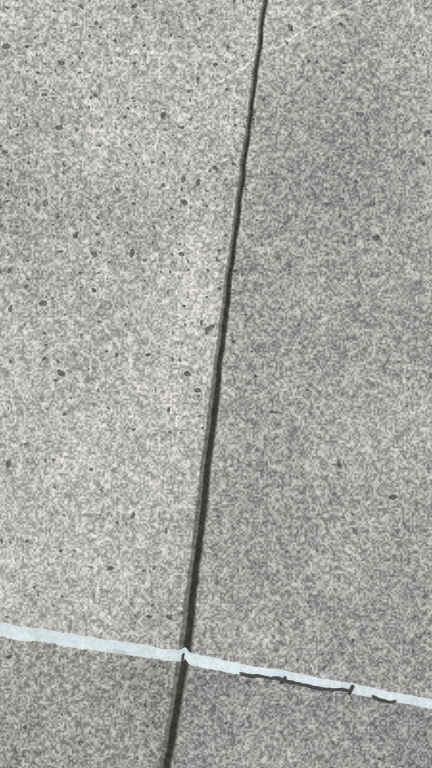
Reproduce this texture procedurally as a WebGL 2 fragment shader.

```glsl
#version 300 es
precision highp float;
// Weathered concrete slabs with a dark slanted joint and a worn white painted stripe.
uniform vec2 u_resolution;
out vec4 outColor;

#define GRAIN_SCALE 400.0
#define GRAIN_AMOUNT 0.46
#define SLAB_TONE 0.695
#define CONCRETE_TINT vec3(1.012, 1.003, 0.972)
#define JOINT_DARK vec3(0.20, 0.20, 0.19)
#define JOINT_BEVEL vec3(0.42, 0.42, 0.40)
#define PAINT vec3(0.84, 0.89, 0.90)
#define PIT_COLOR vec3(0.33, 0.34, 0.33)

float hash(vec2 p) {
    vec3 q = fract(p.xyx * vec3(0.1031, 0.1030, 0.0973));
    q += dot(q, q.yzx + 33.33);
    return fract((q.x + q.y) * q.z);
}

float noise(vec2 p) {
    vec2 i = floor(p), f = fract(p);
    f = f * f * (3.0 - 2.0 * f);
    return mix(mix(hash(i), hash(i + vec2(1, 0)), f.x),
               mix(hash(i + vec2(0, 1)), hash(i + vec2(1, 1)), f.x), f.y);
}

float fbm(vec2 p) {
    float sum = 0.0, amp = 0.5;
    for (int i = 0; i < 5; i++) {
        sum += amp * noise(p);
        p = mat2(1.6, 1.2, -1.2, 1.6) * p + 17.3;
        amp *= 0.5;
    }
    return sum;
}

// Soft elliptical stain
float blob(vec2 p, vec2 center, vec2 size) {
    vec2 d = (p - center) / size;
    return exp(-dot(d, d));
}

float segment(vec2 p, vec2 a, vec2 b) {
    vec2 ab = b - a, ap = p - a;
    return length(ap - ab * clamp(dot(ap, ab) / dot(ab, ab), 0.0, 1.0));
}

// Coverage of a line with half width w
float stroke(float d, float w, float aa) {
    return 1.0 - smoothstep(w - aa, w + aa, d);
}

// One jittered, irregular pit per grid cell
float pits(vec2 p, float scale, float density, float aa) {
    vec2 cell = floor(p * scale);
    vec2 jitter = vec2(hash(cell + 3.7), hash(cell + 41.2));
    vec2 d = fract(p * scale) - mix(vec2(0.3), vec2(0.7), jitter);
    float turn = 6.283 * hash(cell + 9.1);
    d = mat2(cos(turn), sin(turn), -sin(turn), cos(turn)) * d;
    d.y *= 1.6;
    float size = mix(0.09, 0.25, pow(hash(cell + 77.0), 2.0));
    float r = length(d) + 0.12 * (noise(p * scale * 6.0) - 0.5);
    return stroke(r, size, aa * scale) * step(hash(cell + 58.3), density);
}

void main() {
    vec2 p = gl_FragCoord.xy / u_resolution.y;
    float aa = 0.8 / u_resolution.y;
    float wobble = fbm(p * 38.0) - 0.5;

    // Joint and stripe positions
    float jointX = 0.2396 + (p.y - 0.14) * (p.y > 0.14 ? 0.1226 : 0.176)
                 - 0.002 * sin(3.14 * clamp((p.y - 0.14) / 0.86, 0.0, 1.0));
    float side = p.x - jointX - 0.004 * wobble;
    float stripeY = 0.1445 - (p.x - 0.234) * (p.x < 0.234 ? 0.152 : 0.187);
    float across = p.y - stripeY;
    float rightSlab = smoothstep(-0.01, 0.02, side);
    float below = smoothstep(0.004, -0.012, across);

    // Broad slab tones and stains
    float tone = SLAB_TONE - 0.035 * rightSlab - 0.085 * below * (1.0 - 0.3 * rightSlab);
    tone += 0.05 * blob(p, vec2(0.17, 0.78), vec2(0.06, 0.04));
    tone += 0.06 * blob(p, vec2(0.255, 0.65), vec2(0.035, 0.13));
    tone += 0.05 * blob(p, vec2(0.41, 0.615), vec2(0.03, 0.02));
    tone += 0.03 * blob(p, vec2(0.10, 0.28), vec2(0.16, 0.10));
    tone += 0.05 * blob(p, vec2(0.32, 0.165), vec2(0.05, 0.025));
    tone += 0.04 * blob(p, vec2(0.36, 0.95), vec2(0.06, 0.10));
    tone -= 0.05 * blob(p, vec2(0.48, 0.78), vec2(0.12, 0.09));
    tone -= 0.04 * blob(p, vec2(0.40, 0.26), vec2(0.16, 0.12));
    tone -= 0.03 * blob(p, vec2(0.07, 0.74), vec2(0.09, 0.07));
    tone += 0.14 * (fbm(p * vec2(9.0, 7.0) + 4.0) - 0.48);

    // Sandy grain
    float grain = 0.65 * noise(p * GRAIN_SCALE) + 0.35 * noise(p * GRAIN_SCALE * 0.47 + 31.0) - 0.5;
    tone += GRAIN_AMOUNT * grain;
    vec3 color = tone * mix(CONCRETE_TINT, vec3(1.0, 1.0, 0.985), rightSlab);

    // Pits crowd the upper left slab
    float crowd = mix(0.10, 0.34, smoothstep(0.35, 0.8, p.y)) * mix(1.0, 0.4, rightSlab);
    float pit = max(pits(p, 44.0, crowd * 0.7, aa), pits(p + 5.3, 85.0, crowd, aa));
    pit = max(pit, stroke(segment(p, vec2(0.269, 0.571), vec2(0.277, 0.575)), 0.0027, aa));
    pit = max(pit, stroke(segment(p, vec2(0.351, 0.464), vec2(0.367, 0.462)), 0.0013, aa));
    color = mix(color, PIT_COLOR + 0.2 * grain, 0.75 * pit);

    // Pale hairline cracks
    vec2 q = p + 0.008 * vec2(wobble, -wobble);
    float crack = min(segment(q, vec2(0.286, 0.893), vec2(0.336, 0.928)),
                      segment(q, vec2(0.336, 0.928), vec2(0.475, 1.0)));
    color += 0.13 * stroke(crack, 0.0016, aa);
    float faint = min(segment(q, vec2(0.15, 0.935), vec2(0.32, 0.926)),
                      segment(q, vec2(0.306, 0.89), vec2(0.292, 0.79)));
    color += 0.06 * stroke(faint, 0.0016, aa);

    // Recessed joint: grey bevel on the left, dark gap on the right
    float width = mix(0.0085, 0.0036, smoothstep(0.1, 0.95, p.y));
    color = mix(color, JOINT_BEVEL + 0.2 * grain, 0.9 * stroke(abs(side), width, aa * 1.5));
    float gap = abs(side - width * 0.25);
    color = mix(color, JOINT_DARK + 0.12 * grain, 0.9 * stroke(gap, width * 0.5, aa * 1.5));

    // Painted stripe with a small peak at the joint and a chipped lower edge
    float halfWidth = mix(0.0088, 0.0065, p.x / 0.5625);
    float ragged = across + 0.006 * wobble - 0.006 * blob(p, vec2(0.241, 0.15), vec2(0.004, 0.02));
    float paint = stroke(abs(ragged), halfWidth, aa);
    color = mix(color, PAINT + 0.10 * grain + 0.12 * wobble, paint);
    float worn = smoothstep(0.12, 0.25, p.x) * smoothstep(0.38, 0.52, noise(vec2(p.x * 34.0, 2.0)));
    float edge = abs(ragged + halfWidth * (0.75 + 0.8 * wobble));
    float chips = worn * stroke(edge, 0.0024, aa);
    chips = max(chips, stroke(segment(p, vec2(0.367, 0.112), vec2(0.371, 0.117)), 0.0025, aa));
    chips = max(chips, stroke(segment(p, vec2(0.455, 0.098), vec2(0.459, 0.106)), 0.0025, aa));
    chips = max(chips, stroke(abs(side + 0.001), 0.0016, aa) * paint * step(ragged, 0.0));
    color = mix(color, JOINT_DARK, 0.85 * chips);

    outColor = vec4(clamp(color, 0.0, 1.0), 1.0);
}
```
